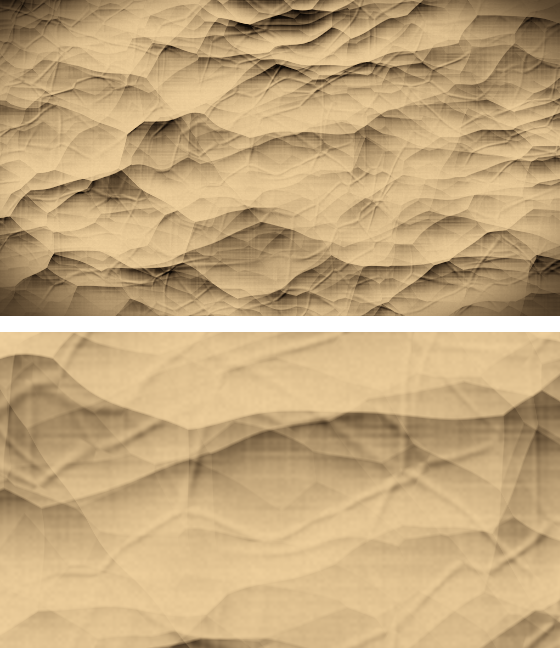
Top, the full canvas; bottom, a detail of the centre.
Give the GLSL for this texture, as a Shadertoy shader.

```glsl
#define PAPER vec3(0.87, 0.75, 0.56)
#define TINT vec3(1.0, 1.1, 1.22)
#define LIGHT_DIR vec2(-0.32, 0.95)
#define RELIEF 1.0
#define FOLD_SCALE 2.6
#define FOLD_STRETCH vec2(0.6, 1.0)
#define CREASE_HEIGHT 0.95
#define CREASE_WIDTH 0.004
#define SAMPLE_STEP 0.0018
#define WEAVE 0.3
#define VIGNETTE 0.62

vec2 hash2(vec2 p) {
    vec2 k = vec2(dot(p, vec2(127.1, 311.7)), dot(p, vec2(269.5, 183.3)));
    return fract(sin(k) * 43758.5453);
}

float noise(vec2 p) {
    vec2 cell = floor(p), f = fract(p);
    f = f * f * (3.0 - 2.0 * f);
    float low = mix(hash2(cell).x, hash2(cell + vec2(1, 0)).x, f.x);
    float high = mix(hash2(cell + vec2(0, 1)).x, hash2(cell + vec2(1, 1)).x, f.x);
    return mix(low, high, f.y);
}

vec2 noise2(vec2 p) {
    return vec2(noise(p), noise(p + vec2(17.3, 41.9)));
}

vec2 rotate(vec2 p, float angle) {
    float c = cos(angle), s = sin(angle);
    return vec2(c * p.x - s * p.y, s * p.x + c * p.y);
}

// Squared distances to the nearest and second nearest cell centres
vec2 cellDistances(vec2 p) {
    vec2 cell = floor(p), f = fract(p);
    vec2 nearest = vec2(8.0);
    for (int y = -1; y <= 1; y++) {
        for (int x = -1; x <= 1; x++) {
            vec2 offset = vec2(x, y);
            vec2 toCentre = offset + 0.05 + 0.9 * hash2(cell + offset) - f;
            float d = dot(toCentre, toCentre);
            nearest.y = min(nearest.y, max(nearest.x, d));
            nearest.x = min(nearest.x, d);
        }
    }
    return nearest;
}

float paperHeight(vec2 p) {
    vec2 q = p + 0.12 * (noise2(p * 3.0) - 0.5) + 0.025 * (noise2(p * 11.0) - 0.5);
    float height = 0.0;

    // Hollow facets that meet in sharp ridges
    vec4 weights = vec4(0.7, 1.0, 0.9, 0.5);
    float scale = FOLD_SCALE;
    for (int i = 0; i < 4; i++) {
        float id = float(i);
        vec2 cellPos = rotate(q, 0.3 * sin(id * 2.4 + 0.6)) * FOLD_STRETCH * scale;
        float strength = mix(0.25, 1.4, noise(p * vec2(2.5, 4.0) + id * 13.7));
        height += weights[i] * strength * cellDistances(cellPos + id * 31.0).x / scale;
        scale *= 1.9;
    }

    // Thin raised creases
    scale = 3.4;
    for (int i = 0; i < 3; i++) {
        float id = float(i);
        vec2 cellPos = rotate(q, 0.5 + id * 1.1) * vec2(0.8, 1.0) * scale;
        vec2 d = sqrt(cellDistances(cellPos + 70.0 + id * 23.0));
        float edge = 0.5 * (d.y - d.x) / (scale * CREASE_WIDTH);
        float visible = smoothstep(0.3, 0.75, noise(p * 5.0 + id * 9.1 + 50.0));
        height += CREASE_HEIGHT * CREASE_WIDTH * visible * exp(-edge * edge);
        scale *= 1.8;
    }
    return height;
}

void mainImage(out vec4 fragColor, in vec2 fragCoord) {
    vec2 p = fragCoord / iResolution.y;
    vec2 centred = 2.0 * fragCoord / iResolution.xy - 1.0;

    // Slope towards the light, with broad undulation
    vec2 stepToLight = normalize(LIGHT_DIR) * SAMPLE_STEP;
    float slope = paperHeight(p - stepToLight) - paperHeight(p + stepToLight);
    float lit = RELIEF * slope / (2.0 * SAMPLE_STEP);
    lit += 0.6 * (noise(p * vec2(2.0, 4.0) + 5.0) - 0.5);

    // Soft shoulder in the lights, long tail in the shadows
    float tone = 1.065 - 0.3 * log(1.0 + exp(-1.4 * (lit + 0.25)));

    // Woven grain, strongest in the shade
    float threads = noise(p * vec2(9.0, 210.0)) + 0.5 * noise(p * vec2(210.0, 9.0)) - 0.75;
    float shade = clamp(1.1 - tone, 0.06, 0.5);
    tone += WEAVE * shade * threads;
    tone += 0.03 * (noise(p * 260.0) - 0.5);

    // Darkened corners
    tone *= 1.0 - VIGNETTE * smoothstep(0.42, 1.0, 0.5 * dot(centred, centred));

    fragColor = vec4(PAPER * pow(vec3(clamp(tone, 0.06, 1.08)), TINT), 1.0);
}
```
